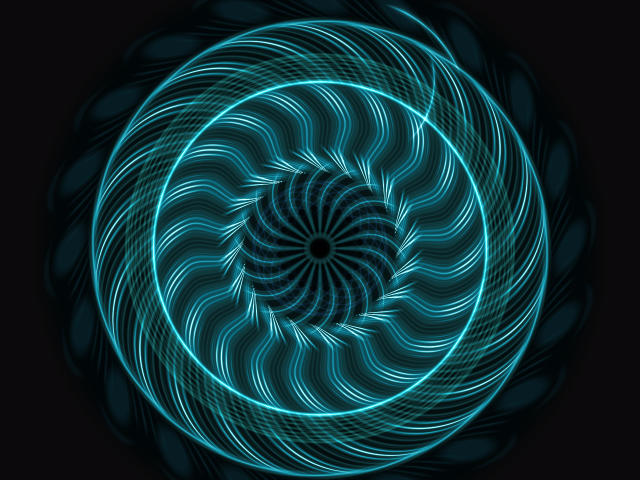
Give the GLSL for this background, as a Shadertoy shader.

```glsl
// A glowing teal rosette: spiral strands wound into two bright rings,
// a crown of hooks around a spoked core, and dim petals in the dark outside.
// Polar angles are unwound along each spiral, then repeated as fine threads.

#define ARMS 20.0
#define CENTER vec2(0.5, 0.4826)
#define INNER_RING 0.347
#define OUTER_RING 0.473
#define HOOK_RADIUS 0.158
#define INNER_TWIST 0.75
#define OUTER_TWIST 1.3
#define BRIGHTNESS 1.0

const float TAU = 6.2831853;

// Soft band that is 1 between a and b
float band(float x, float a, float b, float soft) {
    return smoothstep(a - soft, a + soft, x) * (1.0 - smoothstep(b - soft, b + soft, x));
}

// Signed angle to the nearest of the repeated arms
float armAngle(float angle) {
    float cell = TAU / ARMS;
    return mod(angle + 0.5 * cell, cell) - 0.5 * cell;
}

float armWave(float angle) {
    return 0.5 + 0.5 * cos(ARMS * angle);
}

// Repeated thin lines, fading to their mean where too fine to resolve
float threads(float angle, float r, float slope, float count) {
    float pixelPhase = count * length(vec2(1.0 / max(r, 0.01), slope)) / iResolution.y;
    float line = pow(0.5 + 0.5 * cos(angle * count), 4.0);
    return mix(0.27, line, 1.0 - smoothstep(1.2, 3.2, pixelPhase));
}

// Glowing arc of a circle, limited to a range of angles
float flare(vec2 p, vec2 center, float radius, float middle, float halfSpan) {
    vec2 q = p - center;
    float along = abs(atan(q.y, q.x) - middle);
    float d = abs(length(q) - radius);
    return (exp(-d / 0.0018) + 0.25 * exp(-d / 0.008)) * (1.0 - smoothstep(0.5 * halfSpan, halfSpan, along));
}

// Strands that run as an S from the hooks to the inner ring
float innerStrands(float angle, float r) {
    float root = sqrt(max(1.0 - r / 0.352, 0.004));
    float a = angle + INNER_TWIST * root - 0.14 * (1.0 - smoothstep(0.19, 0.28, r))
            + 0.3 * (1.0 - smoothstep(0.15, 0.205, r)) - 0.164;
    float slope = INNER_TWIST / (0.704 * root);
    float bundle = pow(armWave(a), 1.5);
    float light = 0.28 + 0.16 * threads(a, r, slope, ARMS * 9.0);
    light += bundle * threads(a, r, slope, ARMS * 7.0)
           * (0.35 + 1.15 * exp(-pow((r - 0.312) / 0.026, 2.0)));
    light += 0.14 * bundle - 0.12 * armWave(a + 0.16);
    return light * band(r, 0.165, INNER_RING, 0.012);
}

// Fans of four strands that meet in a sharp tip
float hooks(float angle, float r) {
    float t = (r - HOOK_RADIUS) / 0.05;
    float d = armAngle(angle - 0.13 - 0.38 * sqrt(max(t, 0.0)));
    float u = d / mix(0.025, 0.13, clamp(t, 0.0, 1.0));
    float strands = pow(0.5 + 0.5 * cos(u * 10.5), 2.5);
    float fan = 1.0 - smoothstep(0.7, 1.1, abs(u));
    return strands * fan * smoothstep(-0.05, 0.1, t) * (1.0 - smoothstep(0.45, 1.25, t));
}

// Long strands that wind up into the outer ring
float outerStrands(float angle, float r) {
    float root = sqrt(max(1.0 - r / 0.478, 0.004));
    float a = angle + OUTER_TWIST * root + 0.02;
    float slope = OUTER_TWIST / (0.956 * root);
    float bundle = pow(armWave(a), 2.0);
    float light = 0.07 + 0.26 * threads(a, r, slope, ARMS * 5.0);
    light += bundle * threads(a, r, slope, ARMS * 6.0) * 1.25 * smoothstep(0.38, 0.44, r);
    light += 0.14 * bundle;
    return light * band(r, INNER_RING, OUTER_RING, 0.006);
}

// Spokes that split into finer lines as they leave the core
float spokes(float angle, float r) {
    float bend = max(r - 0.075, 0.0);
    float a = angle + 40.0 * bend * bend;
    float split = threads(a, r, 80.0 * bend, ARMS * 4.0);
    float body = pow(armWave(a), 2.0) * mix(0.42, 0.22 + 0.55 * split, smoothstep(0.06, 0.12, r));
    return body * band(r, 0.032, 0.175, 0.012);
}

// Rings of offset circles that cross into a faint lattice
float lattice(vec2 p, float offset, float radius) {
    float sum = 0.0;
    for (float i = 0.0; i < ARMS; i++) {
        float a = TAU * i / ARMS;
        float d = abs(length(p - offset * vec2(cos(a), sin(a))) - radius);
        sum += 1.0 - smoothstep(0.0004, 0.0026, d);
    }
    return min(sum, 1.6);
}

// Dim petals, crescents and feathers beyond the outer ring
float petals(float angle, float r) {
    float d = armAngle(angle - 2.0 * (r - 0.52)) * r;
    float leaf = 1.0 - smoothstep(0.5, 1.1, length(vec2(d / 0.05, (r - 0.522) / 0.04)));
    float crescent = 1.0 - smoothstep(0.4, 1.1, length(vec2(d / 0.065, (r - 0.573 + 4.0 * d * d) / 0.008)));
    float a = angle - 1.2 * sqrt(max(r - 0.47, 0.0)) + 0.1;
    float feather = threads(a, r, 3.0, ARMS * 6.0) * armWave(a) * band(r, 0.48, 0.525, 0.015);
    return 0.75 * leaf + 0.5 * crescent + 0.9 * feather;
}

vec3 tealRamp(float light) {
    vec3 c = mix(vec3(0.005, 0.025, 0.03), vec3(0.06, 0.21, 0.22), smoothstep(0.0, 0.3, light));
    c = mix(c, vec3(0.04, 0.43, 0.51), smoothstep(0.25, 0.65, light));
    c = mix(c, vec3(0.13, 0.66, 0.74), smoothstep(0.6, 0.95, light));
    return mix(c, vec3(0.78, 1.0, 1.0), smoothstep(0.9, 1.6, light));
}

vec3 scene(vec2 p) {
    float r = length(p), angle = atan(p.y, p.x);
    float light = innerStrands(angle, r) + outerStrands(angle, r) + spokes(angle, r);
    light += 1.5 * hooks(angle, r);

    // Bright rings, with highlights that follow the arms
    float inner = abs(r - INNER_RING), outer = abs(r - OUTER_RING);
    light += (0.85 + 0.4 * armWave(angle)) * exp(-inner / 0.0022) + 0.15 * exp(-inner / 0.01);
    light += (0.6 + 0.45 * armWave(angle + 40.0 * (r - OUTER_RING))) * exp(-outer / 0.004);
    light += flare(p, vec2(0.06, 0.27), 0.25, 0.82, 0.48);
    light += 0.8 * flare(p, vec2(0.06, 0.35), 0.178, -0.23, 0.6);

    // Base shade, core and lattices
    light += 0.1 * band(r, 0.09, 0.19, 0.006) + 0.22 * band(r, 0.021, 0.033, 0.004);
    vec3 color = tealRamp(light * BRIGHTNESS);
    color += vec3(0.03, 0.13, 0.12) * lattice(p, 0.03, 0.375);
    color += vec3(0.02, 0.06, 0.11) * lattice(p, 0.055, 0.085) * smoothstep(0.06, 0.1, r);
    color *= smoothstep(0.01, 0.022, r);

    // Petals and the night outside
    color += vec3(0.025, 0.11, 0.14) * petals(angle, r) * smoothstep(OUTER_RING, 0.49, r);
    return mix(color, vec3(0.042, 0.036, 0.042), smoothstep(0.55, 0.61, r));
}

void mainImage(out vec4 fragColor, in vec2 fragCoord) {
    // Four samples per pixel smooth the fine threads
    vec3 color = vec3(0.0);
    for (int i = 0; i < 4; i++) {
        vec2 jitter = vec2(i % 2, i / 2) * 0.5 - 0.25;
        color += scene((fragCoord + jitter - CENTER * iResolution.xy) / iResolution.y);
    }
    fragColor = vec4(min(color * 0.25, 1.0), 1.0);
}
```
